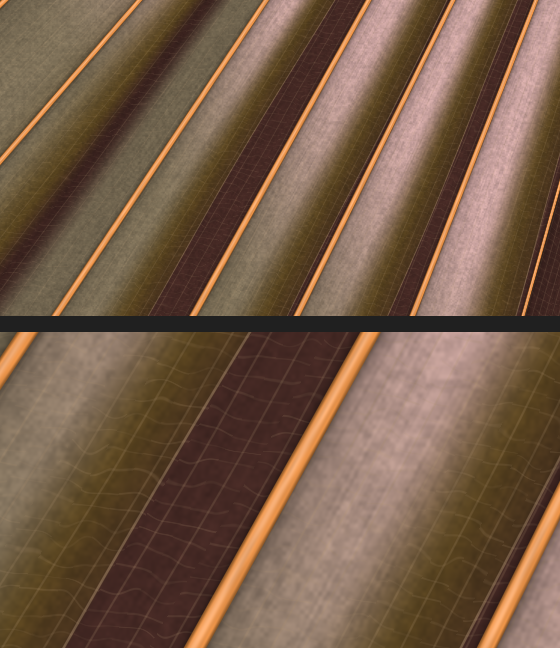
Top, the full canvas; bottom, a detail of the centre.
Reproduce this texture procedurally as a Shadertoy shader.

```glsl
// Pleated palm leaf: fanned folds with orange ribs, fine veins and a pink sheen.

const vec3 SHEEN     = vec3(0.77, 0.62, 0.61);
const vec3 LEAF      = vec3(0.47, 0.42, 0.33);
const vec3 OLIVE     = vec3(0.30, 0.23, 0.10);
const vec3 SHADOW    = vec3(0.22, 0.13, 0.115);
const vec3 VEIN      = vec3(0.66, 0.55, 0.42);
const vec3 RIB_LIGHT = vec3(0.96, 0.68, 0.46);
const vec3 RIB_MID   = vec3(0.90, 0.56, 0.27);
const vec3 RIB_EDGE  = vec3(0.55, 0.34, 0.15);

const int   FIRST_PLEAT = -2;
const int   LAST_PLEAT  = 6;
const float RIB_WIDTH   = 0.0098;  // half width, in canvas heights
const float VEIN_WIDTH  = 0.0011;
const float VEIN_LANES  = 9.0;     // long veins per pleat
const float CROSS_RATE  = 46.0;    // cross veins per canvas height
const float GRAIN       = 0.11;

// Crease position across each pleat, from FIRST_PLEAT to LAST_PLEAT.
const float CREASE[9] = float[9](0.3, 1.9, 0.56, 0.66, 0.92, 0.79, 0.92, 0.03, 0.03);

float hash(vec2 p) {
    return fract(sin(dot(p, vec2(127.1, 311.7))) * 43758.5453);
}

float noise(vec2 p) {
    vec2 i = floor(p), f = fract(p);
    f = f * f * (3.0 - 2.0 * f);
    return mix(mix(hash(i), hash(i + vec2(1, 0)), f.x),
               mix(hash(i + vec2(0, 1)), hash(i + vec2(1, 1)), f.x), f.y);
}

// Horizontal run of rib k from the bottom to the top of the canvas.
vec2 ribEnds(float k) {
    float sway = sin(1.5708 * k - 0.43);
    float bottom = -0.40 + 0.556 * k - 0.031 * k * k + 0.055 * sway;
    float top = 0.45 + 0.395 * k - 0.0203 * k * k + 0.02 * sway;
    return vec2(bottom, top);
}

float ribX(float k, float y) {
    vec2 e = ribEnds(k);
    return mix(e.x, e.y, y);
}

float line(float d, float halfWidth, float px) {
    return 1.0 - smoothstep(halfWidth - px, halfWidth + px, abs(d));
}

// Shading across one pleat; u runs from its left rib to its right rib.
vec3 pleatColor(float u, float crease, float k, vec2 p) {
    float t = u / crease;
    float opened = 1.0 - smoothstep(0.0, 1.0, k);
    float light = smoothstep(0.42, 1.08, 0.6 * p.x + 0.4 * p.y);
    vec3 lit = mix(LEAF, SHEEN, light);
    float bulge = exp(-pow((t - 0.36) / 0.25, 2.0));
    vec3 front = lit * (0.89 + 0.16 * bulge);
    float turn = mix(0.38, 0.05, opened * step(-0.5, k));
    front = mix(front, OLIVE * 1.15, smoothstep(turn, 0.80, t));
    front = mix(front, SHADOW, smoothstep(0.68, 1.0, t) * mix(0.45, 1.0, opened));

    vec3 lifted = mix(SHADOW, LEAF * 0.92, smoothstep(0.0, 0.22, u - crease));
    vec3 back = mix(SHADOW * (1.0 + 0.25 * u), lifted, opened);
    float soft = mix(0.012, 0.04, opened);
    return mix(front, back, smoothstep(-soft, soft, u - crease));
}

void mainImage(out vec4 fragColor, in vec2 fragCoord) {
    vec2 p = fragCoord / iResolution.y;
    float px = 0.75 / iResolution.y;

    // Find the pleat under this point
    float k = float(FIRST_PLEAT);
    for (int i = FIRST_PLEAT + 1; i <= LAST_PLEAT; i++)
        if (p.x > ribX(float(i), p.y)) k = float(i);
    float left = ribX(k, p.y), right = ribX(k + 1.0, p.y);
    float gap = right - left;
    float u = (p.x - left) / gap;
    vec2 ends = mix(ribEnds(k), ribEnds(k + 1.0), u);
    vec2 along = normalize(vec2(ends.y - ends.x, 1.0));
    float run = p.y / along.y;

    // Blade and its crease
    float crease = CREASE[int(k) - FIRST_PLEAT] + 0.015 * sin(5.0 * p.y + 2.0 * k);
    vec3 col = pleatColor(u, crease, k, p);
    float creaseLine = line((u - crease) * gap * along.y, 0.0013, px);
    col = mix(col, VEIN, 0.5 * creaseLine * step(0.5, k));

    // Long veins and staggered cross veins
    float lanes = u * VEIN_LANES + 0.15 * noise(vec2(run * 5.0, k));
    float lane = floor(lanes);
    float laneDist = (fract(lanes) - 0.5) * gap / VEIN_LANES * along.y;
    float cross = run * CROSS_RATE + 5.0 * hash(vec2(lane, k))
                + 0.9 * noise(p * 38.0) + 0.5 * fract(lanes);
    float crossDist = (fract(cross) - 0.5) / CROSS_RATE;
    float strength = 0.4 + 0.6 * hash(vec2(floor(cross), lane + 13.0 * k));
    col = mix(col, VEIN, 0.20 * line(laneDist, VEIN_WIDTH, px));
    col = mix(col, VEIN, 0.16 * strength * line(crossDist, VEIN_WIDTH, px));

    // Fibres and fine mottling
    float fibre = noise(vec2(u * 70.0 + 31.0 * k, run * 9.0)) - 0.5;
    float speck = noise(p * 210.0) + noise(p * 95.0) - 1.0;
    col *= 1.0 + GRAIN * (0.8 * fibre + speck);

    // Nearest rib: bright core, brown edge, narrow shade beside it
    float nearest = u < 0.5 ? k : k + 1.0;
    float d = (p.x - ribX(nearest, p.y)) * along.y;
    float width = RIB_WIDTH * mix(1.1, 0.85, p.y) * (0.88 + 0.2 * hash(vec2(nearest, 4.0)));
    width *= 1.0 - 0.45 * smoothstep(4.0, 5.0, nearest);
    col *= 1.0 - 0.35 * exp(-max(abs(d) - width, 0.0) / 0.006);
    float across = d / width;
    vec3 rib = mix(RIB_MID, RIB_LIGHT, exp(-pow((across + 0.15) / 0.4, 2.0)));
    rib = mix(rib, RIB_EDGE, smoothstep(0.55, 1.0, abs(across)));
    rib *= 0.94 + 0.12 * noise(vec2(across * 3.0, run * 30.0));
    col = mix(col, rib, line(d, width, px));

    fragColor = vec4(clamp(col, 0.0, 1.0), 1.0);
}
```
